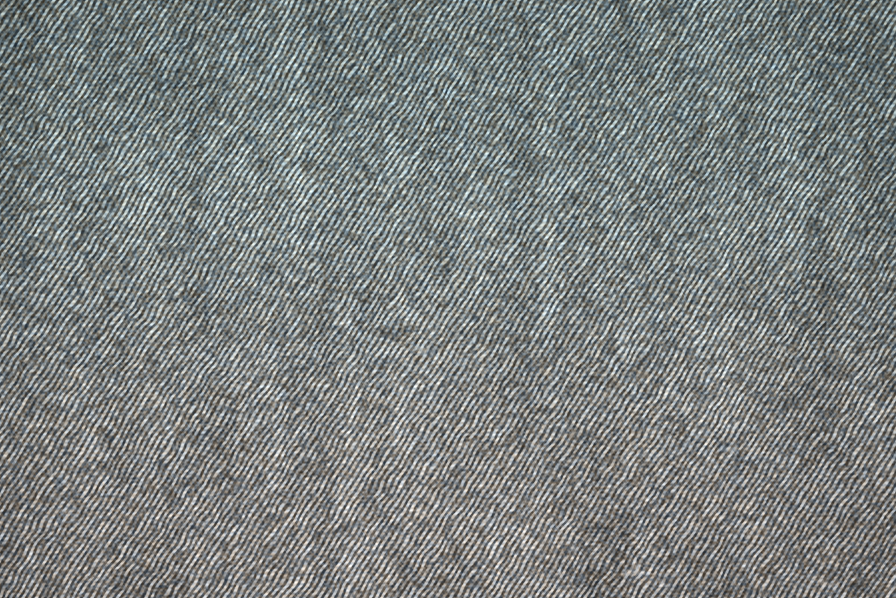
Give the GLSL for this texture, as a WebGL 1 fragment shader.

```glsl
precision highp float;

uniform vec2 u_resolution;

float hash(vec2 cell) {
  vec3 h = fract(vec3(cell.xyx) * 0.1031);
  h += dot(h, h.yzx + 33.33);
  return fract((h.x + h.y) * h.z);
}

float noise(vec2 p) {
  vec2 cell = floor(p);
  vec2 f = fract(p);
  f = f * f * (3.0 - 2.0 * f);
  float low = mix(hash(cell), hash(cell + vec2(1.0, 0.0)), f.x);
  float high = mix(hash(cell + vec2(0.0, 1.0)), hash(cell + vec2(1.0, 1.0)), f.x);
  return mix(low, high, f.y);
}

float wave(float x) {
  return 0.5 + 0.5 * cos(6.28318 * x);
}

// Steep diagonal ribs, each broken into short stitches of uneven brightness
float twill(vec2 p) {
  float across = p.x * 91.0 - p.y * 58.0;
  across += 0.9 * noise(p * 6.0) + 0.5 * noise(p * 45.0);
  float rib = floor(across + 0.5);
  float along = p.y * 128.0 + 5.0 * hash(vec2(rib, 4.0));
  float stitch = 0.66 + 0.34 * wave(along);
  float wear = 0.45 + 1.1 * noise(vec2(rib * 3.0, along * 0.9));
  return smoothstep(0.0, 1.0, wave(across)) * stitch * wear;
}

// Faint vertical streaks and cloudy fading
float fading(vec2 p) {
  float streaks = noise(vec2(p.x * 24.0, p.y * 3.0 + 8.0)) - 0.5;
  float clouds = noise(p * 8.0 + 31.0) - 0.5;
  float mottle = noise(p * 36.0 + 57.0) - 0.5;
  return 0.11 * streaks + 0.06 * clouds + 0.07 * mottle;
}

void main() {
  vec2 uv = gl_FragCoord.xy / u_resolution;
  vec2 p = gl_FragCoord.xy / u_resolution.y;

  float fade = fading(p);
  float tone = 0.31 + 0.46 * twill(p) * (1.0 + 2.0 * fade) + 0.4 * fade;

  // Fine fibre grain and rare pale slubs
  tone += 0.25 * (noise(p * 300.0 + 13.0) - 0.5);
  tone += 0.2 * smoothstep(0.9, 1.0, noise(p * 48.0 + 91.0)) * (1.0 - uv.y);

  // Light falls off toward the corners, and highlights level out
  vec2 fromCenter = (uv - vec2(0.48, 0.42)) * vec2(1.5, 1.1);
  tone *= 1.1 - 0.28 * dot(fromCenter, fromCenter);
  tone -= 0.4 * max(tone - 0.68, 0.0);

  // Cool above, nearly neutral below, with small coloured flecks
  vec3 warm = vec3(1.01, 0.998, 0.985);
  vec3 cool = vec3(0.935, 1.02, 1.02);
  vec3 color = tone * mix(warm, cool, smoothstep(0.05, 0.9, uv.y));
  float tint = noise(p * 260.0 + 203.0) - 0.5;
  color += 0.09 * tint * vec3(1.0, 0.05, -1.0);

  gl_FragColor = vec4(clamp(color, 0.0, 1.0), 1.0);
}
```
